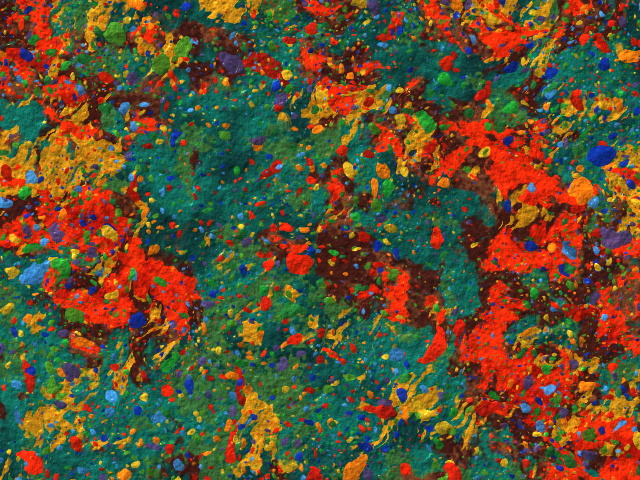
Reproduce this texture procedurally as a Shadertoy shader.

```glsl
// Abstract impasto painting: a teal ground under maroon stains, ragged ochre
// and red patches, then scattered dabs of bright paint in several sizes.
// Patches are thresholded fractal noise; dabs are jittered ellipses on grids.

const vec3 TEAL_DARK  = vec3(0.06, 0.22, 0.21);
const vec3 TEAL_LIGHT = vec3(0.07, 0.42, 0.36);
const vec3 OLIVE      = vec3(0.24, 0.42, 0.19);
const vec3 MAROON     = vec3(0.27, 0.09, 0.07);
const vec3 UMBER      = vec3(0.46, 0.24, 0.14);
const vec3 OCHRE      = vec3(0.76, 0.51, 0.08);
const vec3 RED_DEEP   = vec3(0.66, 0.08, 0.04);
const vec3 RED_BRIGHT = vec3(0.95, 0.18, 0.05);

// Reds come first so that strokes can draw on them alone.
const vec3 PAINT[10] = vec3[10](
    vec3(0.88, 0.13, 0.04), vec3(0.73, 0.10, 0.05),
    vec3(0.86, 0.43, 0.06), vec3(0.76, 0.60, 0.11),
    vec3(0.11, 0.52, 0.16), vec3(0.25, 0.49, 0.13), vec3(0.12, 0.41, 0.18),
    vec3(0.06, 0.17, 0.58), vec3(0.29, 0.24, 0.42), vec3(0.22, 0.50, 0.74));

const float MAROON_LEVEL = 0.525;  // higher levels leave less paint
const float OCHRE_LEVEL  = 0.62;
const float RED_LEVEL    = 0.645;
const float OLIVE_LEVEL  = 0.61;
const float WARP         = 0.09;
const float EDGE         = 0.0018; // softness of dab edges, canvas heights
const float RELIEF       = 2.4;
const vec2  LIGHT        = vec2(-0.6, 0.8);

// Integer hash: three values from 0 to 1 per cell and seed
vec3 hash3(vec2 cell, float seed) {
    uvec3 v = uvec3(ivec3(vec3(cell, seed)));
    v = v * 1664525u + 1013904223u;
    v.x += v.y * v.z; v.y += v.z * v.x; v.z += v.x * v.y;
    v ^= v >> 16u;
    v.x += v.y * v.z; v.y += v.z * v.x; v.z += v.x * v.y;
    return vec3((v >> 8u) & 0xffffu) / 65535.0;
}

float noise(vec2 p, float seed) {
    vec2 i = floor(p), f = fract(p);
    f = f * f * (3.0 - 2.0 * f);
    vec2 e = vec2(1.0, 0.0);
    return mix(mix(hash3(i, seed).x, hash3(i + e, seed).x, f.x),
               mix(hash3(i + e.yx, seed).x, hash3(i + e.xx, seed).x, f.x), f.y);
}

float fbm(vec2 p, float seed) {
    float sum = 0.0, total = 0.0, weight = 1.0;
    for (int i = 0; i < 5; i++) {
        sum += weight * noise(p, seed + float(i));
        total += weight;
        weight *= 0.55;
        p = mat2(1.6, 1.2, -1.2, 1.6) * p;
    }
    return sum / total;
}

// One layer of elliptical dabs, in the first "colours" entries of PAINT
vec3 dabs(vec3 col, vec2 p, float cells, float density, float stretch,
          int colours, float seed) {
    vec2 grid = p * cells;
    float wobble = 0.24 * (noise(grid * 3.5, seed) - 0.5);
    for (int y = -1; y <= 1; y++)
    for (int x = -1; x <= 1; x++) {
        vec2 cell = floor(grid) + vec2(x, y);
        vec3 place = hash3(cell, seed + 1.0);
        vec3 look = hash3(cell, seed + 2.0);
        float crowd = smoothstep(0.15, 0.75, noise(cell * 7.0 / cells, seed + 3.0));
        if (place.z > 1.7 * density * crowd) continue;

        vec2 d = grid - cell - 0.5 - 0.8 * (place.xy - 0.5);
        float radius = mix(0.14, 0.4, look.x * look.x);
        float bevel = dot(d, LIGHT) / radius;
        float angle = 6.2832 * look.z;
        d = mat2(cos(angle), sin(angle), -sin(angle), cos(angle)) * d;
        d.y *= stretch;
        float dist = (length(d) - radius + wobble) / cells;
        int pick = min(int(look.y * float(colours)), colours - 1);
        vec3 paint = PAINT[pick] * (0.82 + 0.36 * look.z) * (1.0 + 0.2 * bevel);
        col = mix(col, paint, 0.93 * smoothstep(EDGE, -EDGE, dist));
    }
    return col;
}

void mainImage(out vec4 fragColor, in vec2 fragCoord) {
    vec2 p = fragCoord / iResolution.y;
    vec2 q = p + WARP * (vec2(fbm(p * 9.0, 10.0), fbm(p * 9.0, 20.0)) - 0.5);
    float detail = fbm(q * 22.0, 30.0);
    float grain = noise(p * 150.0, 40.0);

    // Teal ground with olive scumbling
    vec3 col = mix(TEAL_DARK, TEAL_LIGHT, smoothstep(0.25, 0.65, fbm(q * 8.0, 50.0)));
    float olive = fbm(q * 13.0, 60.0) + 0.15 * (grain - 0.5);
    col = mix(col, OLIVE, 0.85 * smoothstep(-0.03, 0.03, olive - OLIVE_LEVEL));

    // Maroon stains around the areas that will carry red
    float heat = fbm(q * 5.5, 70.0);
    float stain = heat + 0.5 * (fbm(q * 17.0, 80.0) - 0.5);
    vec3 brown = mix(MAROON, UMBER, smoothstep(0.42, 0.68, detail + 0.2 * (grain - 0.5)));
    col = mix(col, brown, 0.94 * smoothstep(-0.03, 0.03, stain - MAROON_LEVEL));

    // Ochre patches with bristle-torn edges
    vec2 along = mat2(0.8, 0.6, -0.6, 0.8) * q;
    float bristle = noise(along * vec2(110.0, 30.0), 90.0);
    float ochre = fbm(q * 9.0, 100.0) + 0.25 * (bristle - 0.5);
    col = mix(col, OCHRE * (0.78 + 0.4 * detail + 0.12 * bristle),
              0.95 * smoothstep(-0.02, 0.025, ochre - OCHRE_LEVEL));

    // Red patches and strokes
    float red = heat + 0.6 * (detail - 0.5);
    vec3 scarlet = mix(RED_DEEP, RED_BRIGHT, smoothstep(0.35, 0.68, detail));
    col = mix(col, scarlet, smoothstep(-0.015, 0.015, red - RED_LEVEL));
    col = dabs(col, q, 7.0, 0.35, 3.0, 2, 200.0);

    // Dabs from fine specks to large drops
    vec2 bent = mix(p, q, 0.4);
    col = dabs(col, bent, 90.0, 0.5, 1.3, 10, 210.0);
    col = dabs(col, bent, 44.0, 0.8, 1.4, 10, 220.0);
    col = dabs(col, bent, 24.0, 0.7, 1.4, 10, 230.0);
    col = dabs(col, q, 13.0, 0.35, 1.5, 10, 240.0);

    // Raised paint: side light, grain and small wet glints
    float slope = fbm(p * 45.0, 300.0) - fbm((p + 0.003 * LIGHT) * 45.0, 300.0);
    col *= 1.0 + RELIEF * slope + 0.2 * (grain - 0.5);
    col += 0.22 * smoothstep(0.11, 0.2, slope);
    fragColor = vec4(clamp(col, 0.0, 1.0), 1.0);
}
```
